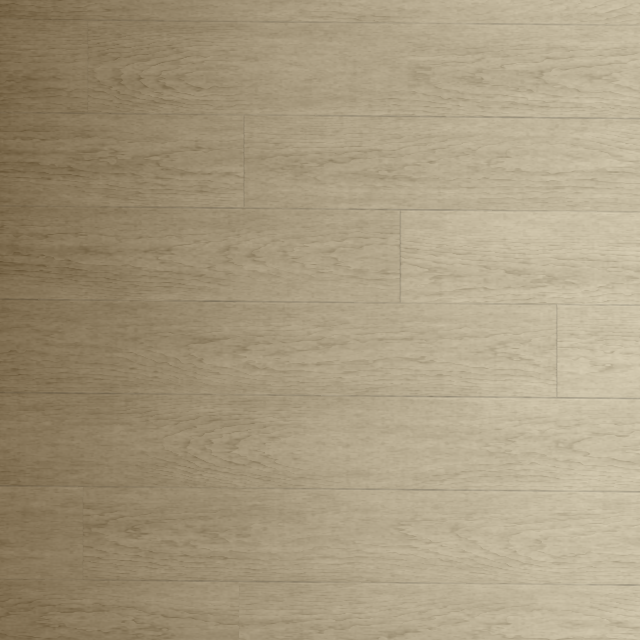
Give the GLSL for this texture, as a Shadertoy shader.

```glsl
// Pale oak floor: long planks in slightly tilted rows with stepped end joints.
// Each plank gets seeded arched growth rings, broken into short dashes, over
// stretched fibre noise; faint worn seams and a light falling off to the left.

const float ROW_HEIGHT = 0.1458;
const float FIRST_SEAM = 0.030;    // distance of the first seam below the top
const float ROW_TILT = 0.0095;     // drop of the rows across the canvas
const float PLANK_LENGTH = 1.229;
const float FIRST_JOINT = 0.137;
const float JOINT_STEP = 0.2443;   // shift of the end joint from row to row
const float SEAM_WIDTH = 0.0009;

const vec3 SHADE_OAK = vec3(0.502, 0.432, 0.318);
const vec3 LIGHT_OAK = vec3(0.786, 0.745, 0.645);
const vec3 GRAIN_TINT = vec3(0.97, 1.00, 1.03);

float hash(vec2 p) {
    return fract(sin(dot(p, vec2(127.1, 311.7))) * 43758.5453);
}

float noise(vec2 p) {
    vec2 cell = floor(p);
    vec2 f = fract(p);
    f = f * f * (3.0 - 2.0 * f);
    float low = mix(hash(cell), hash(cell + vec2(1.0, 0.0)), f.x);
    float high = mix(hash(cell + vec2(0.0, 1.0)), hash(cell + 1.0), f.x);
    return mix(low, high, f.y);
}

// Fine streaks along the plank, centred on zero.
float fibres(vec2 p, float seed) {
    float sum = 0.0;
    float weight = 0.42;
    vec2 scale = vec2(6.0, 80.0);
    for (int i = 0; i < 4; i++) {
        sum += weight * (noise(p * scale + seed * 37.0) - 0.5);
        scale *= vec2(3.0, 1.65);
        weight *= 0.95;
    }
    return sum;
}

// Nested arches: one-sided contours of a bent, warped height field; 0 to 1.
// p.x runs along the floor, p.y from 0 to 1 across the plank.
float growthRings(vec2 p, float seed) {
    float offset = seed * 53.0;
    float heart = 0.62 + 0.22 * (seed - 0.5) + 0.14 * (noise(vec2(p.x * 3.0, offset)) - 0.5);
    float d = p.y - heart;
    float field = 34.0 * d * d + 6.0 * p.x * sign(seed - 0.4);
    field += 7.0 * noise(vec2(p.x * 3.4 + offset, p.y * 1.2));
    field += 0.7 * noise(vec2(p.x * 14.0 + offset, p.y * 5.0));
    field += 0.5 * noise(vec2(p.x * 75.0 + offset, p.y * 42.0));
    float phase = fract(field);
    float ring = exp(-4.5 * phase) * smoothstep(0.0, 0.15, phase) * 1.5;
    float dashes = 0.25 + 1.5 * noise(vec2(p.x * 110.0 + offset, p.y * 52.0));
    float patches = smoothstep(0.3, 0.75, noise(vec2(p.x * 4.5 + offset, p.y * 2.0 + 9.0)));
    float band = 1.0 - smoothstep(0.18, 0.6, abs(d));
    return ring * dashes * (0.25 + 0.75 * patches) * (0.3 + 0.7 * band);
}

float seamLine(float dist, float width, float pixel) {
    return 1.0 - smoothstep(width * 0.3, width + pixel * 0.9, abs(dist));
}

// Broad light from the right with a soft glow at the lower right.
vec3 floorLight(vec2 uv) {
    float level = 1.0 - pow(1.0 - clamp(uv.x, 0.0, 1.0), 1.4);
    vec2 glow = (uv - vec2(0.84, 0.32)) * vec2(1.0, 1.5);
    level += 0.06 * exp(-8.0 * dot(glow, glow));
    level -= 0.05 * smoothstep(0.7, 1.0, uv.y);
    return mix(SHADE_OAK, LIGHT_OAK, level);
}

void mainImage(out vec4 fragColor, in vec2 fragCoord) {
    vec2 uv = fragCoord / iResolution.xy;
    float pixel = 1.0 / iResolution.y;

    // Rows, counted downwards, and planks within each row.
    float down = 1.0 - uv.y - ROW_TILT * uv.x;
    float rowPos = (down - FIRST_SEAM) / ROW_HEIGHT;
    float row = floor(rowPos);
    float across = rowPos - row;
    float along = (uv.x - FIRST_JOINT - JOINT_STEP * row) / PLANK_LENGTH;
    float plank = floor(along);
    float seed = hash(vec2(plank + 5.0, row + 3.0));

    // Signed distances to the nearest long seam and end joint.
    float seamDist = (rowPos - floor(rowPos + 0.5)) * ROW_HEIGHT;
    float jointDist = (along - floor(along + 0.5)) * PLANK_LENGTH;

    // Wood: plank tone, slow clouding, rings and fibres.
    float tone = 0.018 * (seed - 0.5);
    tone += 0.030 * (noise(vec2(uv.x * 4.0 + seed * 19.0, across * 3.0)) - 0.5);
    tone -= 0.070 * (growthRings(vec2(uv.x, across), seed) - 0.12);
    tone += 0.070 * fibres(vec2(uv.x, down), seed);

    // Short dark pores and an even, fine tooth.
    float pores = noise(vec2(uv.x * 130.0, down * 400.0) + seed * 71.0);
    tone -= 0.026 * smoothstep(0.6, 0.95, pores);
    tone += 0.022 * (noise(vec2(uv.x * 260.0, down * 320.0)) - 0.5);
    vec3 color = floorLight(uv) + tone * GRAIN_TINT;

    // Long seams fade in and out; end joints are most open near the middle rows.
    float seamRow = floor(rowPos + 0.5);
    float wear = 0.25 + 0.75 * noise(vec2(uv.x * 9.0, seamRow * 7.0));
    wear *= 0.6 + 0.8 * noise(vec2(uv.x * 80.0, seamRow * 5.0));
    float jointWear = 0.10 + 0.65 * exp(-0.35 * (row - 2.3) * (row - 2.3));
    float groove = max(seamLine(seamDist, SEAM_WIDTH, pixel) * wear,
                       seamLine(jointDist, SEAM_WIDTH, pixel) * jointWear);
    float litEdge = seamLine(seamDist - 2.8 * SEAM_WIDTH, SEAM_WIDTH, pixel);
    color *= 1.0 - 0.15 * groove;
    color += 0.014 * litEdge * wear;

    fragColor = vec4(clamp(color, 0.0, 1.0), 1.0);
}
```
